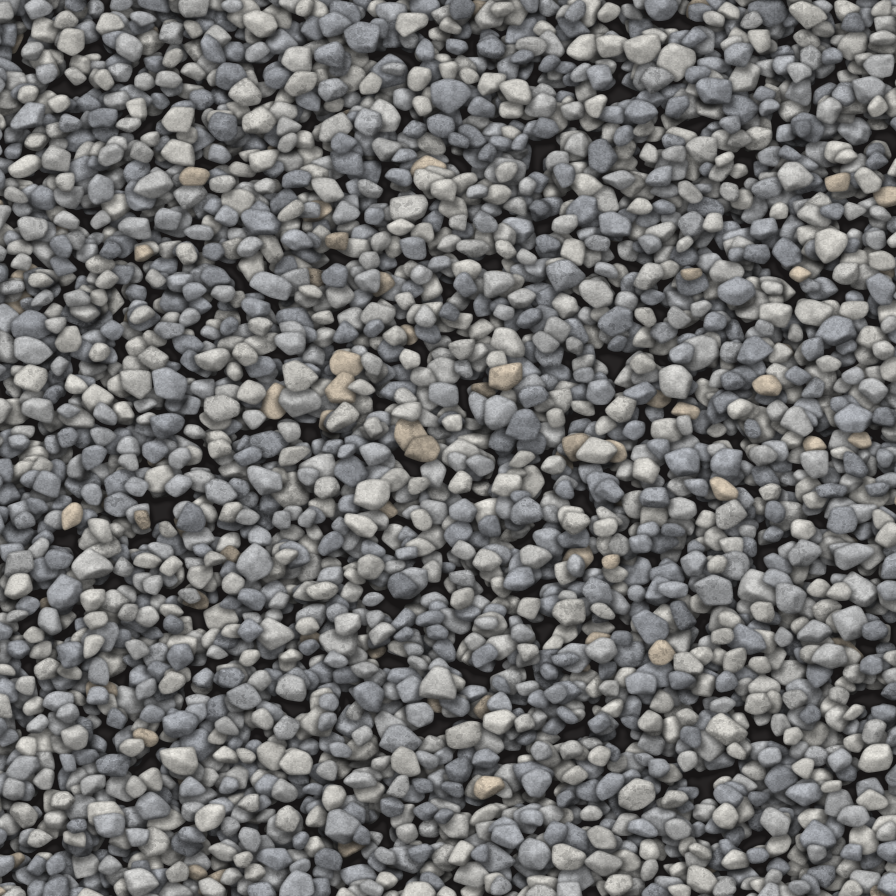
Write a WebGL 2 fragment shader that draws this texture.

```glsl
#version 300 es
precision highp float;
// A bed of crushed grey gravel seen from above at a slant.
// Several layers of jittered cells are painted from bottom to top; each cell
// holds one faceted stone that casts a soft shadow on whatever lies under it.

uniform vec2 u_resolution;
out vec4 fragColor;

const float TAU = 6.28319;
const int LAYERS = 6;
const int SIDES = 7;
const vec2 CELLS = vec2(23.0, 26.5);         // cells across and up the canvas
const vec3 LIGHT = vec3(-0.16, 0.46, 0.87);
const vec3 GAP_COLOR = vec3(0.15, 0.14, 0.14);

vec3 hash3(vec3 p) {
    p = fract(p * vec3(0.1031, 0.1030, 0.0973));
    p += dot(p, p.yxz + 33.33);
    return fract((p.xxy + p.yxx) * p.zyx);
}

float valueNoise(vec2 p, float seed) {
    vec2 i = floor(p), f = fract(p);
    f = f * f * (3.0 - 2.0 * f);
    float a = hash3(vec3(i, seed)).x;
    float b = hash3(vec3(i + vec2(1, 0), seed)).x;
    float c = hash3(vec3(i + vec2(0, 1), seed)).x;
    float d = hash3(vec3(i + vec2(1, 1), seed)).x;
    return mix(mix(a, b, f.x), mix(c, d, f.x), f.y);
}

float fbm(vec2 p, float seed) {
    float sum = 0.0, amp = 0.5;
    for (int i = 0; i < 3; i++) {
        sum += amp * valueNoise(p, seed);
        p = mat2(1.6, 1.2, -1.2, 1.6) * p + 7.3;
        amp *= 0.62;
    }
    return sum / 1.0;
}

// Convex stone around the origin: x is the outline distance, y the facet light.
vec2 stoneShape(vec2 q, vec3 id, vec3 form) {
    float longAxis = mix(0.33, 0.56, form.x * form.x);
    float shortAxis = longAxis * mix(0.58, 0.95, form.y);
    float turn = (form.z - 0.5) * 2.6;

    // Tilted top face
    vec3 top = hash3(id + vec3(0.0, 0.0, 91.0));
    vec2 tilt = (top.xy - 0.5) * 0.75;
    float height = mix(0.10, 0.32, top.z) + dot(tilt, q);
    float weight = exp(-30.0 * height);
    float light = weight * max(dot(normalize(vec3(-tilt, 1.0)), LIGHT), 0.0);

    // Side faces, blended softly at the ridges
    float outline = 0.0;
    for (int i = 0; i < SIDES; i++) {
        vec3 r = hash3(id + vec3(0.0, 0.0, float(i) + 1.0));
        float angle = TAU * (float(i) + 0.85 * r.x) / float(SIDES);
        vec2 dir = vec2(cos(angle), sin(angle));
        vec2 axes = vec2(cos(angle - turn), sin(angle - turn)) * vec2(longAxis, shortAxis);
        float edge = dot(dir, q) - length(axes) * mix(0.76, 1.08, r.y);
        float slope = mix(0.5, 1.7, r.z);
        float w = exp(clamp(30.0 * slope * edge, -60.0, 30.0));
        light += w * max(dot(normalize(vec3(dir * slope, 1.0)), LIGHT), 0.0);
        weight += w;
        outline += exp(24.0 * edge);
    }
    return vec2(log(outline) / 24.0, light / weight);
}

// Mottled mineral colour; dark stones are cool and blotchy, pale ones warm.
vec3 stoneColor(vec2 q, vec3 id) {
    vec3 r = hash3(id + vec3(0.0, 0.0, 57.0));
    float seed = floor(r.z * 200.0);
    float tone = mix(0.50, 0.79, sqrt(r.x));
    float grain = fbm(q * 6.0 + r.xy * 40.0, seed) - 0.5;
    float fleck = valueNoise(q * 27.0 + r.yz * 30.0, seed) - 0.5;
    float blotch = smoothstep(0.02, 0.22, grain) * smoothstep(0.35, 0.9, r.y);
    tone += 0.22 * grain + 0.09 * fleck - 0.16 * blotch;
    vec3 tint = mix(vec3(0.98, 1.0, 1.035), vec3(1.015, 1.005, 0.975), smoothstep(0.1, 0.9, r.x));
    tint = mix(tint, vec3(1.06, 0.99, 0.89), step(0.975, r.z));
    return tone * tint;
}

// Paints one layer over the colour below, back rows first.
vec3 paintLayer(vec3 color, vec2 p, float layer, float pixel) {
    vec2 home = floor(p);
    for (int j = 1; j >= -1; j--) {
        for (int i = -1; i <= 1; i++) {
            vec2 cell = home + vec2(i, j);
            vec3 id = vec3(cell, layer * 131.0 + 5.0);
            vec3 place = hash3(id);
            vec2 q = p - cell - 0.5 - (place.xy - 0.5) * 0.75;
            if (dot(q, q) > 0.85) continue;
            vec2 shape = stoneShape(q, id, hash3(id + vec3(0.0, 0.0, 23.0)));
            float shadow = smoothstep(0.17, -0.06, shape.x + 0.16 * q.y);
            color *= 1.0 - 0.52 * shadow;
            float cover = smoothstep(pixel, -pixel, shape.x);
            if (cover > 0.0) {
                float rim = mix(0.8, 1.0, smoothstep(0.0, 0.07, -shape.x));
                vec3 stone = stoneColor(q, id) * (0.34 + 0.76 * shape.y) * rim;
                color = mix(color, stone, cover);
            }
        }
    }
    return color;
}

void main() {
    vec2 uv = gl_FragCoord.xy / u_resolution.y;
    float pixel = 0.8 * CELLS.y / u_resolution.y;
    vec3 color = GAP_COLOR;
    for (int n = 0; n < LAYERS; n++) {
        float layer = float(n);
        vec2 shift = hash3(vec3(layer, 3.0, 17.0)).xy + 40.0;
        color = paintLayer(color, uv * CELLS + shift, layer, pixel);
    }
    fragColor = vec4(max(color, GAP_COLOR * 0.6), 1.0);
}
```
